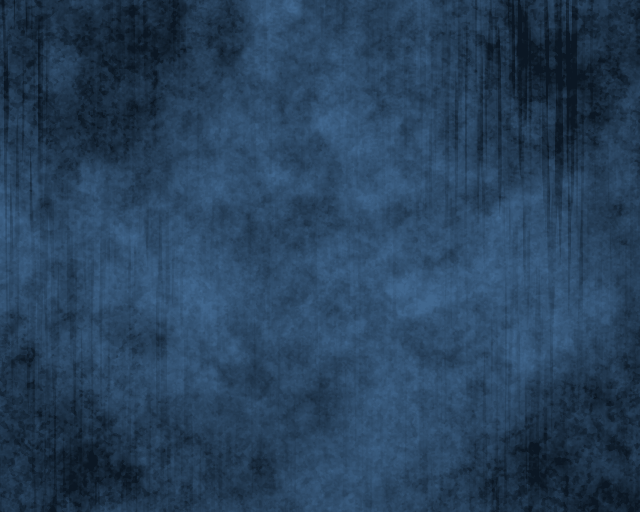
Give the GLSL for this texture, as a WebGL 1 fragment shader.

```glsl
precision highp float;
// A worn, dark blue grunge wall: soft light clouds, gloomy corners and gritty mottling.
// Layered sines give the broad light; blended cellular noise gives the grit,
// the vertical scratches and the stains that gather near the corners.

uniform vec2 u_resolution;

float hash(vec2 cell) {
  return fract(sin(dot(cell, vec2(127.1, 311.7))) * 43758.55);
}

// Each scattered cell point carries a random tone; near points blend smoothly.
float cellNoise(vec2 p) {
  vec2 cell = floor(p);
  vec2 local = p - cell;
  float total = 0.0;
  float weights = 0.0;
  for (int y = -1; y <= 1; y++) {
    for (int x = -1; x <= 1; x++) {
      vec2 side = vec2(float(x), float(y));
      vec2 id = cell + side;
      vec2 offset = side + vec2(hash(id + 17.3), hash(id + 41.9)) - local;
      float weight = exp(-7.0 * dot(offset, offset));
      total += weight * hash(id);
      weights += weight;
    }
  }
  return total / weights;
}

// Broad drifting light from warped, rotated sines.
float clouds(vec2 p) {
  float sum = 0.0;
  float strength = 1.0;
  for (int i = 0; i < 4; i++) {
    p = mat2(0.8, 0.6, -0.6, 0.8) * p + 0.7 * sin(p.yx * 0.8 + 1.3);
    sum += strength * sin(p.x) * sin(p.y + 0.6);
    p *= 1.75;
    strength *= 0.65;
  }
  return sum;
}

// Gritty mottling, from hand-sized blotches down to single grains.
float mottle(vec2 p) {
  float sum = 0.0;
  float strength = 0.8;
  p *= 6.0;
  for (int i = 0; i < 6; i++) {
    sum += strength * (cellNoise(p) - 0.5);
    p = mat2(0.8, 0.6, -0.6, 0.8) * p * 2.1 + 9.7;
    strength *= 0.86;
  }
  return sum;
}

void main() {
  vec2 uv = gl_FragCoord.xy / u_resolution;
  vec2 p = gl_FragCoord.xy / u_resolution.y;
  float grit = mottle(p);

  // Broad light: bright middle, dim corners and right edge, darkest top left
  vec2 warp = vec2(cellNoise(p * 5.0 + 3.0), cellNoise(p * 5.0 + 31.0)) - 0.5;
  vec2 centred = uv * 2.0 - 1.0 + 0.25 * warp;
  float corners = smoothstep(0.05, 0.8, abs(centred.x * centred.y));
  vec2 gloom = (uv + 0.1 * warp - vec2(0.18, 0.84)) / vec2(0.19, 0.17);
  float tone = 0.76 - 0.27 * corners;
  tone -= 0.14 * smoothstep(0.5, 1.0, centred.x);
  tone -= 0.21 * exp(-dot(gloom, gloom));
  tone += 0.09 * clouds(p * 5.0 + 2.0) + 0.34 * grit;

  // Fine vertical scratches, strongest at the upper sides
  float scratches = smoothstep(0.45, 0.9, cellNoise(vec2(p.x * 190.0, p.y * 5.0)));
  float sides = smoothstep(0.3, 0.7, abs(centred.x));
  float upper = 0.35 + 0.65 * smoothstep(-0.1, 0.5, centred.y);
  float patches = smoothstep(0.3, 0.65, cellNoise(vec2(p.x * 6.0, p.y * 2.5) + 7.0));
  tone -= scratches * (0.05 + 0.27 * sides * upper * patches);

  // Crumbly small stains in the worn corners
  float crust = cellNoise(p * 75.0 + 13.0) + 0.8 * (cellNoise(p * 170.0) - 0.5);
  float worn = smoothstep(0.1, 0.7, corners - 0.4 * grit);
  tone -= 0.17 * worn * smoothstep(0.45, 0.9, crust);

  // Faint panel seams along the bottom
  float bottom = 1.0 - smoothstep(0.08, 0.27, uv.y + 0.2 * warp.y);
  float panels = 1.0 - smoothstep(0.218, 0.222, uv.x) + smoothstep(0.652, 0.658, uv.x);
  tone -= 0.08 * bottom * panels;

  vec3 nightBlue = vec3(0.045, 0.092, 0.14);
  vec3 denimBlue = vec3(0.235, 0.375, 0.52);
  gl_FragColor = vec4(mix(nightBlue, denimBlue, clamp(tone, 0.0, 1.1)), 1.0);
}
```
